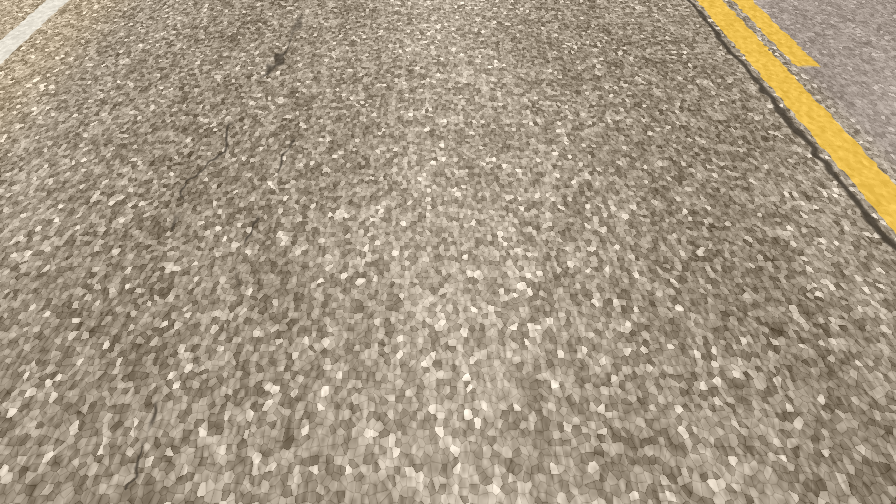
This texture is drawn by a Shadertoy shader. Its source:

```glsl
// Worn asphalt road seen in perspective, with painted lane lines and cracks.
// Screen points are projected to a ground plane (lane, depth); cellular stones
// and value noise grain the surface, and paint is a set of bands in lane units.

#define VANISH vec2(0.829, 1.646)
#define DEPTH_SCALE 1.25
#define STONE_FREQ 105.0
#define STONE_CONTRAST 0.27
#define GRAIN_CONTRAST 0.20
#define BASE_TONE 0.665
#define ROAD_TINT vec3(0.0, -0.05, -0.12)
#define YELLOW vec3(0.95, 0.77, 0.32)
#define WHITE vec3(0.93, 0.91, 0.86)
#define DASH_END 0.868
#define CRACK_WIDTH 0.0028

vec2 hash22(vec2 p) {
    vec3 q = fract(p.xyx * vec3(0.1031, 0.1030, 0.0973));
    q += dot(q, q.yzx + 33.33);
    return fract((q.xx + q.yz) * q.zy);
}

float noise(vec2 p) {
    vec2 i = floor(p), f = fract(p);
    f = f * f * (3.0 - 2.0 * f);
    float low = mix(hash22(i).x, hash22(i + vec2(1, 0)).x, f.x);
    float high = mix(hash22(i + vec2(0, 1)).x, hash22(i + vec2(1, 1)).x, f.x);
    return mix(low, high, f.y);
}

// Returns a random tone per stone (x) and the distance to the stone border (y).
vec2 stones(vec2 p) {
    vec2 cell = floor(p), f = fract(p);
    float nearest = 9.0, second = 9.0, tone = 0.0;
    for (int j = -1; j <= 1; j++)
    for (int i = -1; i <= 1; i++) {
        vec2 o = vec2(i, j);
        vec2 rnd = hash22(cell + o + 200.0);
        float d = length(o + 0.1 + 0.8 * rnd - f);
        if (d < nearest) {
            second = nearest;
            nearest = d;
            tone = hash22(cell + o + 517.0).y;
        } else second = min(second, d);
    }
    return vec2(tone, second - nearest);
}

float bell(float x, float center, float width) {
    float t = (x - center) / width;
    return exp(-t * t);
}

float band(float x, float lo, float hi, float soft) {
    return smoothstep(lo - soft, lo + soft, x) * (1.0 - smoothstep(hi - soft, hi + soft, x));
}

float segmentDistance(vec2 p, vec2 a, vec2 b) {
    vec2 ab = b - a;
    return length(p - a - ab * clamp(dot(p - a, ab) / dot(ab, ab), 0.0, 1.0));
}

// Two wandering cracks; the gap between index 5 and 6 separates them.
float crackDistance(vec2 p) {
    vec2 path[11] = vec2[11](
        vec2(0.607, 1.01), vec2(0.579, 0.92), vec2(0.470, 0.78), vec2(0.447, 0.694),
        vec2(0.366, 0.641), vec2(0.343, 0.55),
        vec2(0.579, 0.718), vec2(0.481, 0.50), vec2(0.444, 0.33), vec2(0.319, 0.213),
        vec2(0.255, 0.03));
    float d = 1.0;
    for (int i = 0; i < 10; i++)
        if (i != 5) d = min(d, segmentDistance(p, path[i], path[i + 1]));
    return d;
}

void mainImage(out vec4 fragColor, in vec2 fragCoord) {
    vec2 p = fragCoord / iResolution.y;
    float drop = VANISH.y - p.y;
    float lane = (p.x - VANISH.x) / drop;
    vec2 ground = vec2(lane, DEPTH_SCALE / drop) + 4.0;
    float soft = 1.0 / (iResolution.y * drop);
    float top = smoothstep(0.4, 1.0, p.y);

    // Broad wear: pale crown, dark wheel tracks, light shoulder
    float tone = BASE_TONE + 0.055 * bell(lane, 0.06, 0.17);
    tone -= 0.045 * bell(lane, -0.48, 0.24) + 0.055 * bell(lane, 0.55, 0.20);
    tone += 0.06 * smoothstep(-0.80, -1.0, lane) * top;
    tone += 0.05 * (noise(ground * 7.0) - 0.5) + 0.07 * (noise(ground * 24.0) - 0.5);

    // Stones, dark gaps, fine grain and a few bright chips
    float opposite = smoothstep(0.94, 1.0, lane);
    float grit = mix(1.0, 0.55, opposite);
    vec2 stone = stones(ground * STONE_FREQ + 0.5 * noise(ground * 60.0));
    tone += grit * STONE_CONTRAST * (stone.x - 0.5);
    tone -= grit * 0.08 * (1.0 - smoothstep(0.0, 0.22, stone.y));
    tone += grit * GRAIN_CONTRAST * (noise(ground * vec2(210.0, 130.0)) - 0.5);
    tone += grit * 0.12 * smoothstep(0.93, 0.98, stone.x);
    vec3 color = tone + ROAD_TINT;
    color += vec3(0.0, 0.0, 0.03) * opposite;
    color += vec3(0.02, 0.005, -0.025) * smoothstep(-0.8, -1.0, lane);

    // Cracks, jagged and broken along their length
    vec2 jag = vec2(noise(p * 55.0), noise(p * 55.0 + 40.0)) - 0.5;
    float gap = crackDistance(p + 0.022 * jag);
    float broken = smoothstep(0.25, 0.6, noise(p * 22.0 + 9.0));
    float crack = 0.75 * broken * (1.0 - smoothstep(0.0, 2.0 * CRACK_WIDTH, gap));
    float seam = abs(lane - 0.832 + 0.014 * (noise(ground * 45.0) - 0.5));
    crack = max(crack, 0.85 * (1.0 - smoothstep(0.003, 0.012, seam)));
    color = mix(color, vec3(0.27, 0.24, 0.20), crack);

    // Painted lines with slightly worn edges
    float edge = lane + 0.010 * (noise(ground * 90.0) - 0.5);
    float dash = band(edge, 0.965, 1.026, soft);
    dash *= smoothstep(-0.003, 0.003, p.y - DASH_END + 0.006 * (noise(ground * 70.0) - 0.5));
    float yellow = max(band(edge, 0.856, 0.936, soft), dash);
    float white = band(edge, -1.14, -1.072, soft);
    float wear = 0.10 * (noise(ground * 120.0) - 0.5) + 0.05 * (stone.x - 0.5);
    color = mix(color, YELLOW + wear, 0.95 * yellow);
    color = mix(color, WHITE + wear, 0.92 * white);

    fragColor = vec4(clamp(color, 0.0, 1.0), 1.0);
}
```
